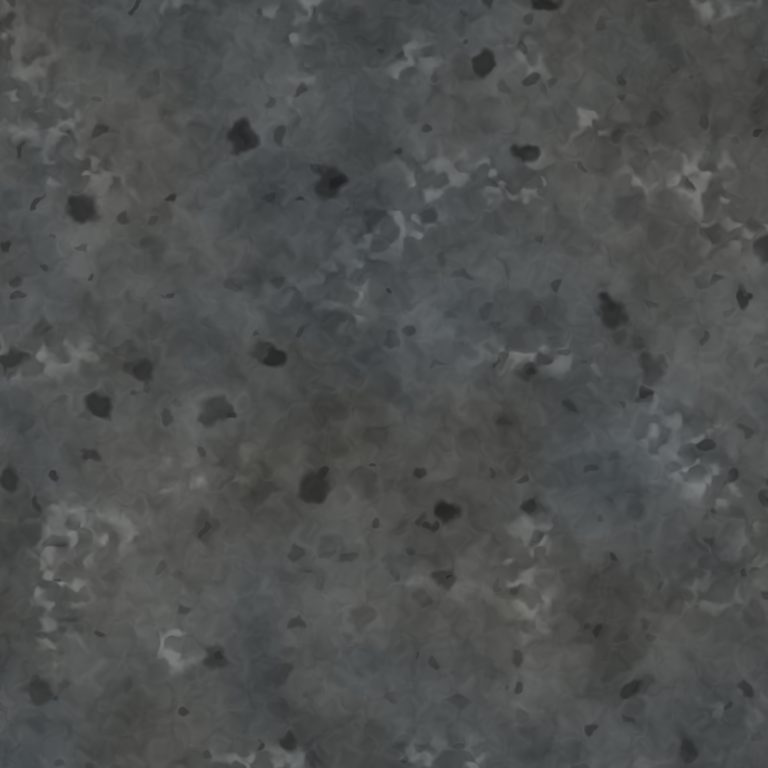
Write a Shadertoy shader that draws this texture.

```glsl
// Dark grey weathered stone with soft mottling, charcoal grains and pale flecks
#define STONE_COLOR vec3(0.305, 0.315, 0.314)
#define WARM_TINT vec3(0.010, 0.000, -0.012)
#define MOTTLE_SCALE 9.0
#define MOTTLE_CONTRAST 0.25
#define GRAIN_CELLS 13.0
#define GRAIN_DEPTH 0.46
#define SPECK_CELLS 27.0
#define SPECK_DEPTH 0.30
#define FLECK_SCALE 13.0
#define FLECK_GAIN 0.14

float hash(vec2 p) {
    return fract(sin(dot(p, vec2(127.1, 311.7))) * 43758.5453);
}

vec2 hash2(vec2 p) {
    return vec2(hash(p), hash(p + 57.3));
}

float noise(vec2 p) {
    vec2 cell = floor(p), f = fract(p);
    f = f * f * (3.0 - 2.0 * f);
    float low = mix(hash(cell), hash(cell + vec2(1, 0)), f.x);
    float high = mix(hash(cell + vec2(0, 1)), hash(cell + vec2(1, 1)), f.x);
    return mix(low, high, f.y);
}

// Layered noise, each octave turned to hide the lattice
float fbm(vec2 p) {
    float sum = 0.0, weight = 0.3;
    for (int i = 0; i < 5; i++) {
        sum += weight * noise(p);
        p = mat2(1.6, 1.2, -1.2, 1.6) * p + 17.0;
        weight *= 0.83;
    }
    return sum / 1.07;
}

// Scattered soft-edged blobs of varied size, stretch and strength
float grains(vec2 p, float rarity) {
    vec2 cell = floor(p);
    float cover = 0.0;
    for (int y = -1; y <= 1; y++) {
        for (int x = -1; x <= 1; x++) {
            vec2 id = cell + vec2(x, y);
            vec2 d = p - id - hash2(id + 3.7);
            float angle = 6.2832 * hash(id + 11.9);
            d = mat2(cos(angle), sin(angle), -sin(angle), cos(angle)) * d;
            d.x *= mix(1.0, 1.5, hash(id + 23.1));
            float radius = mix(0.13, 0.33, hash(id + 31.3));
            float strength = pow(hash(id + 41.7), rarity);
            float blob = 1.0 - smoothstep(radius * 0.55, radius * 1.2, length(d));
            cover = max(cover, strength * blob);
        }
    }
    return cover;
}

void mainImage(out vec4 fragColor, in vec2 fragCoord) {
    vec2 uv = fragCoord / iResolution.y;

    // Ragged outlines for everything scattered
    vec2 warp = vec2(noise(uv * 60.0), noise(uv * 60.0 + 40.0)) - 0.5;
    vec2 fineWarp = vec2(noise(uv * 130.0 + 9.0), noise(uv * 130.0 + 71.0)) - 0.5;
    vec2 ragged = uv + warp * 0.014 + fineWarp * 0.006;

    // Mottled ground with broad light and hue drifts
    float mottle = fbm(uv * MOTTLE_SCALE + warp * 0.15) - 0.5;
    float drift = noise(uv * 4.0 + 5.0) - 0.5;
    float hue = noise(uv * 5.0 + 80.0) + 0.5 * noise(uv * 15.0 + 30.0) - 0.75;
    vec3 color = STONE_COLOR + MOTTLE_CONTRAST * mottle + 0.025 * drift;
    color += WARM_TINT * hue * 1.6;

    // Pale mineral flecks gathered in loose patches
    float patches = smoothstep(0.58, 0.95, noise(ragged * FLECK_SCALE + 90.0));
    float flecks = smoothstep(0.35, 0.9, noise(ragged * 75.0 + 20.0));
    color += FLECK_GAIN * patches * flecks;

    // Charcoal grains, large then small
    float large = grains(ragged * GRAIN_CELLS, 3.0);
    float small = grains(ragged * SPECK_CELLS + 50.0, 4.0);
    color *= (1.0 - GRAIN_DEPTH * large) * (1.0 - SPECK_DEPTH * small);

    fragColor = vec4(color, 1.0);
}
```
